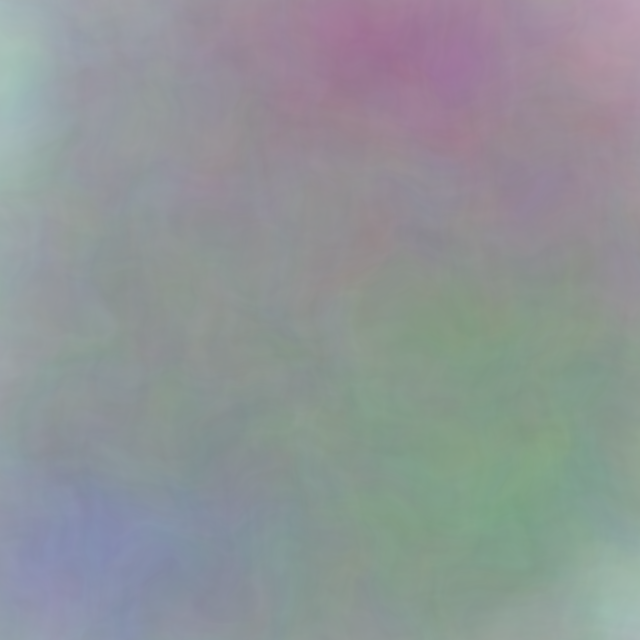
This background is drawn by a Shadertoy shader. Its source:

```glsl
// A soft, hazy wash of muted rose, green and blue over a grey-green ground.
// Broad elliptical glows are layered in turn, the rim is lifted towards pale,
// and warped gradient noise adds faint cloudy mottling and brushed streaks.

const vec3 GREY_GREEN = vec3(0.545, 0.582, 0.560);
const vec3 MIST       = vec3(0.590, 0.625, 0.655);
const vec3 MINT       = vec3(0.625, 0.725, 0.705);
const vec3 MAUVE      = vec3(0.600, 0.525, 0.590);
const vec3 ROSE       = vec3(0.625, 0.450, 0.585);
const vec3 PINK       = vec3(0.690, 0.585, 0.660);
const vec3 GREEN      = vec3(0.495, 0.630, 0.530);
const vec3 OLIVE      = vec3(0.510, 0.600, 0.490);
const vec3 SLATE      = vec3(0.500, 0.555, 0.620);
const vec3 PERIWINKLE = vec3(0.525, 0.545, 0.705);

// Pseudo-random gradient direction for a lattice cell
vec2 cellGradient(vec2 cell) {
    vec3 h = fract(cell.xyx * vec3(0.1031, 0.1030, 0.0973));
    h += dot(h, h.yzx + 33.33);
    float angle = 6.2832 * fract((h.x + h.y) * h.z);
    return vec2(cos(angle), sin(angle));
}

// Gradient noise, roughly -0.7 to 0.7
float gradientNoise(vec2 p) {
    vec2 i = floor(p), f = fract(p);
    vec2 u = f * f * f * (f * (f * 6.0 - 15.0) + 10.0);
    vec2 e = vec2(1.0, 0.0);
    float a = dot(cellGradient(i), f);
    float b = dot(cellGradient(i + e.xy), f - e.xy);
    float c = dot(cellGradient(i + e.yx), f - e.yx);
    float d = dot(cellGradient(i + e.xx), f - e.xx);
    return mix(mix(a, b, u.x), mix(c, d, u.x), u.y);
}

// Fractal sum of rotated octaves
float fbm(vec2 p, int octaves) {
    float sum = 0.0, amplitude = 0.5;
    for (int i = 0; i < octaves; i++) {
        sum += amplitude * gradientNoise(p);
        p = mat2(1.6, 1.2, -1.2, 1.6) * p + 17.3;
        amplitude *= 0.5;
    }
    return sum;
}

// Elliptical Gaussian falloff, 1 at its centre
float glow(vec2 p, vec2 centre, vec2 radius) {
    vec2 d = (p - centre) / radius;
    return exp(-dot(d, d));
}

// Layers the large colour fields from back to front
vec3 colourFields(vec2 p) {
    vec3 c = GREY_GREEN;
    c = mix(c, MIST,       0.90 * glow(p, vec2(0.14, 0.90), vec2(0.24, 0.30)));
    c = mix(c, MIST,       0.65 * glow(p, vec2(0.00, 0.45), vec2(0.12, 0.34)));
    c = mix(c, MAUVE,      0.95 * glow(p, vec2(0.74, 0.90), vec2(0.46, 0.30)));
    c = mix(c, MAUVE,      0.45 * glow(p, vec2(0.90, 0.70), vec2(0.26, 0.20)));
    c = mix(c, ROSE,       0.85 * glow(p, vec2(0.60, 0.93), vec2(0.18, 0.12)));
    c = mix(c, GREEN,      0.95 * glow(p, vec2(0.81, 0.25), vec2(0.30, 0.21)));
    c = mix(c, OLIVE,      0.60 * glow(p, vec2(0.76, 0.48), vec2(0.14, 0.11)));
    c = mix(c, SLATE,      0.75 * glow(p, vec2(0.21, 0.13), vec2(0.26, 0.19)));
    c = mix(c, PERIWINKLE, 0.70 * glow(p, vec2(0.12, 0.11), vec2(0.19, 0.15)));
    c = mix(c, MINT,       0.85 * glow(p, vec2(0.00, 0.86), vec2(0.07, 0.22)));
    c = mix(c, MINT,       0.70 * glow(p, vec2(1.02, 0.02), vec2(0.16, 0.16)));
    c = mix(c, PINK,       0.85 * glow(p, vec2(1.02, 0.99), vec2(0.15, 0.16)));
    return c;
}

// Pale lift in a narrow band along the border
float rimLight(vec2 p) {
    vec2 q = abs(p * 2.0 - 1.0);
    return smoothstep(0.80, 1.25, pow(dot(pow(q, vec2(4.0)), vec2(1.0)), 0.25));
}

// Faint tint per channel, plus fine strokes running both ways
vec3 mottling(vec2 p) {
    vec3 tint = vec3(fbm(p * 8.0, 5), fbm(p * 8.0 + 31.7, 5), fbm(p * 8.0 + 74.1, 5));
    float streaks = fbm(p * vec2(14.0, 46.0), 4) + fbm(p * vec2(42.0, 12.0) + 50.0, 4);
    return 0.066 * tint + 0.022 * streaks;
}

void mainImage(out vec4 fragColor, in vec2 fragCoord) {
    vec2 uv = fragCoord / iResolution.xy;

    // Bend the fields so that their outlines drift like cloud
    vec2 drift = vec2(fbm(uv * 4.0 + 5.2, 5), fbm(uv * 4.0 + 41.8, 5));

    vec3 colour = colourFields(uv + 0.06 * drift);
    colour += 0.05 * rimLight(uv);
    colour += mottling(uv + 0.12 * drift);

    fragColor = vec4(clamp(colour, 0.0, 1.0), 1.0);
}
```
